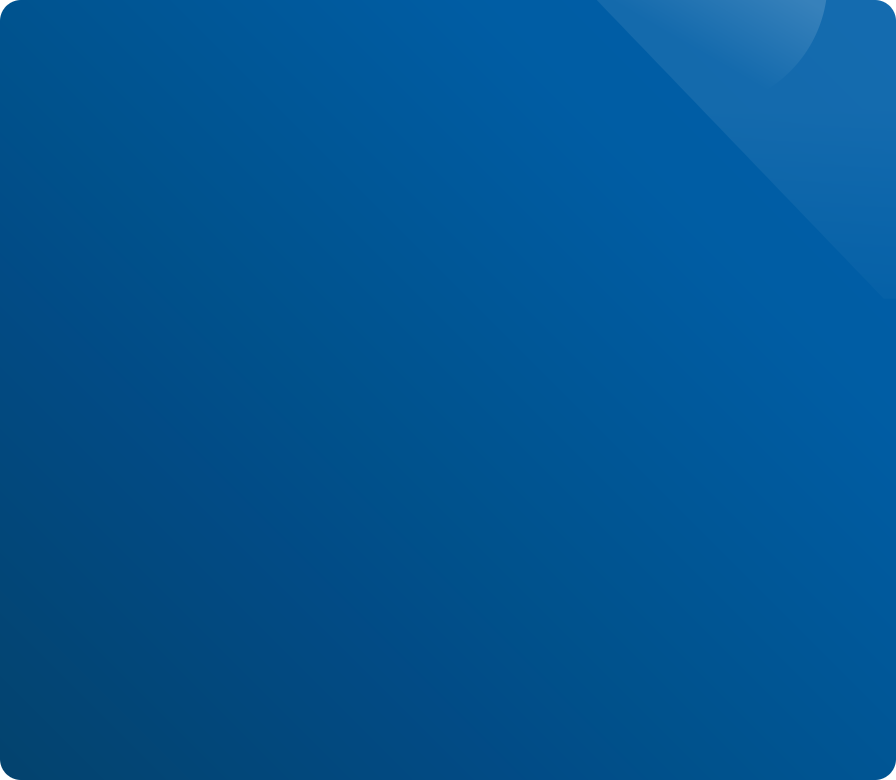
This background is drawn by a Shadertoy shader. Its source:

```glsl
// Rounded blue card: diagonal gradient, a pale corner panel and a soft disc of light.

// Diagonal gradient, from lower left to upper right
const vec3 DEEP   = vec3(0.012, 0.262, 0.430);
const vec3 NAVY   = vec3(0.006, 0.295, 0.525);
const vec3 OCEAN  = vec3(0.000, 0.319, 0.548);
const vec3 AZURE  = vec3(0.000, 0.363, 0.640);
const vec3 BRIGHT = vec3(0.000, 0.371, 0.662);
const vec4 STOPS  = vec4(0.31, 0.42, 0.74, 1.0);

// Lengths are in canvas heights
const vec3  PAPER          = vec3(1.0);
const float CORNER_RADIUS  = 0.027;
const vec2  PANEL_POINT    = vec2(0.765, 1.0);
const vec2  PANEL_NORMAL   = vec2(0.721, 0.693);
const float PANEL_BOTTOM   = 0.617;
const float PANEL_FADE_TOP = 0.86;
const vec2  PANEL_ALPHA    = vec2(0.022, 0.078);
const vec2  DISC_CENTER    = vec2(0.898, 1.024);
const float DISC_RADIUS    = 0.163;
const vec2  GLOW_START     = vec2(0.898, 0.933);
const vec2  GLOW_DIRECTION = vec2(0.50, 0.866);
const float GLOW_LENGTH    = 0.126;
const float GLOW_ALPHA     = 0.15;

// Antialiased coverage of the region where the distance is negative
float coverage(float distanceToEdge, float pixel) {
    return clamp(0.5 - distanceToEdge / pixel, 0.0, 1.0);
}

float roundedBox(vec2 p, vec2 halfSize, float radius) {
    vec2 q = abs(p) - halfSize + radius;
    return length(max(q, 0.0)) + min(max(q.x, q.y), 0.0) - radius;
}

float ramp(float start, float end, float t) {
    return clamp((t - start) / (end - start), 0.0, 1.0);
}

vec3 diagonalGradient(float t) {
    vec3 color = mix(DEEP, NAVY, ramp(0.0, STOPS.x, t));
    color = mix(color, OCEAN, ramp(STOPS.x, STOPS.y, t));
    color = mix(color, AZURE, ramp(STOPS.y, STOPS.z, t));
    return mix(color, BRIGHT, ramp(STOPS.z, STOPS.w, t));
}

void mainImage(out vec4 fragColor, in vec2 fragCoord) {
    float pixel = 1.0 / iResolution.y;
    vec2 p = fragCoord * pixel;
    vec2 size = iResolution.xy * pixel;

    vec3 color = diagonalGradient((p.x + p.y) / (size.x + size.y));

    // Corner panel, fading downward
    float panelDistance = max(dot(PANEL_POINT - p, PANEL_NORMAL), PANEL_BOTTOM - p.y);
    float panelAlpha = mix(PANEL_ALPHA.x, PANEL_ALPHA.y, ramp(PANEL_BOTTOM, PANEL_FADE_TOP, p.y));
    float panel = coverage(panelDistance, pixel);
    color = mix(color, PAPER, panel * panelAlpha);

    // Disc of light, brightest toward the upper right
    float disc = coverage(length(p - DISC_CENTER) - DISC_RADIUS, pixel);
    float glow = ramp(0.0, GLOW_LENGTH, dot(p - GLOW_START, GLOW_DIRECTION));
    color = mix(color, PAPER, panel * disc * glow * GLOW_ALPHA);

    // Rounded card on a plain ground
    float card = coverage(roundedBox(p - 0.5 * size, 0.5 * size, CORNER_RADIUS), pixel);
    fragColor = vec4(mix(PAPER, color, card), 1.0);
}
```
